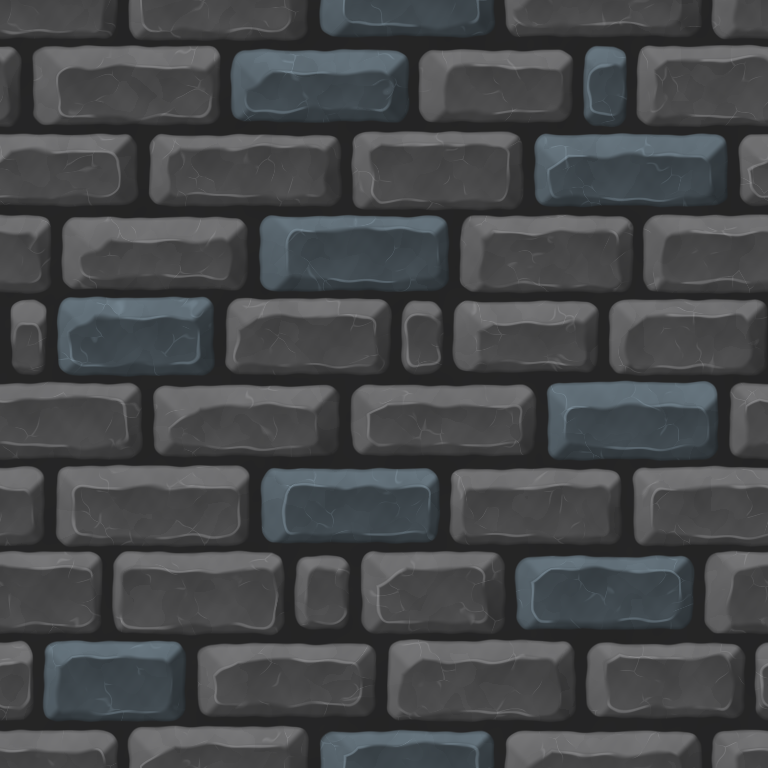
A Shadertoy shader for this texture:

```glsl
const float ROWS = 9.0;
const float SLOTS = 4.0;
const float HALF_JOINT = 0.0075;
const vec3 MORTAR = vec3(0.143, 0.143, 0.145);
const vec3 GREY = vec3(1.0, 1.0, 1.012);
const vec3 SLATE = vec3(0.87, 0.99, 1.07);

// Per course: joint phase, slot of the slate block, bit mask of pebble joints
const vec3 COURSES[9] = vec3[9](
    vec3(0.052, 1, 8), vec3(0.197, 2, 0), vec3(0.076, 1, 0),
    vec3(0.047, 0, 5), vec3(0.191, 2, 0), vec3(0.076, 1, 0),
    vec3(0.155, 2, 2), vec3(0.010, 0, 1), vec3(0.161, 1, 0));

struct Stone { vec2 pos; vec2 halfSize; float seed; float slate; float dist; };

float hash(vec2 p) {
    return fract(sin(dot(p, vec2(127.1, 311.7))) * 43758.5);
}

float waves(vec2 p, float seed) {
    p += seed * vec2(37.0, 53.0);
    float sum = sin(p.x + 1.3 * sin(p.y * 0.8 + seed * 6.0));
    sum += 0.5 * sin(2.1 * p.y + 1.3 * p.x + 1.2 * sin(p.x * 1.7));
    sum += 0.3 * sin(4.3 * p.x - 3.1 * p.y);
    return sum / 1.8;
}

// Cellular noise: gap between the two nearest cells, and the nearest cell's value
vec2 cells(vec2 p, float seed) {
    vec2 base = floor(p);
    float near = 9.0, next = 9.0, value = 0.0;
    for (int j = -1; j <= 1; j++)
    for (int i = -1; i <= 1; i++) {
        vec2 id = base + vec2(i, j);
        vec2 key = id + seed * 91.0;
        float d = length(id + vec2(hash(key), hash(key + 7.3)) - p);
        if (d < near) { next = near; near = d; value = hash(key + 3.7); }
        else next = min(next, d);
    }
    return vec2(next - near, value);
}

float roundBox(vec2 p, vec2 halfSize, float radius) {
    radius = min(radius, 0.8 * min(halfSize.x, halfSize.y));
    vec2 q = abs(p) - halfSize + radius;
    return length(max(q, 0.0)) + min(max(q.x, q.y), 0.0) - radius;
}

float jointAt(float row, float slot, float phase) {
    return phase + slot / SLOTS + 0.034 * (hash(vec2(row, mod(slot, SLOTS))) - 0.5);
}

float pebbleHalf(float row, float slot, float mask) {
    slot = mod(slot, SLOTS);
    float present = mod(floor(mask / exp2(slot)), 2.0);
    return present * mix(0.026, 0.045, hash(vec2(slot + 5.0, row)));
}

// Stone spanning left to right, with its wobbling outline distance
Stone makeStone(vec2 p, float left, float right, float seed, float slate) {
    float dx = p.x - 0.5 * (left + right);
    Stone s;
    s.pos = vec2(dx - round(dx), p.y);
    s.halfSize = vec2(0.5 * (right - left) - HALF_JOINT, mix(0.046, 0.0525, hash(vec2(seed, 2.0))));
    s.seed = seed;
    s.slate = slate;
    vec2 wobble = vec2(waves(s.pos * 65.0, seed), waves(s.pos.yx * 60.0, seed + 0.4));
    s.dist = roundBox(s.pos + 0.0018 * wobble, s.halfSize, 0.018);
    return s;
}

Stone nearestStone(vec2 p, float row, vec3 course) {
    Stone best;
    best.dist = 9.0;
    for (float slot = 0.0; slot < SLOTS; slot++) {
        float start = jointAt(row, slot, course.x);
        float end = jointAt(row, slot + 1.0, course.x);
        float gap = pebbleHalf(row, slot, course.z);
        float nextGap = pebbleHalf(row, slot + 1.0, course.z);
        float seed = hash(vec2(slot + 11.0, row + 3.0));
        Stone block = makeStone(p, start + gap, end - nextGap, seed, step(abs(slot - course.y), 0.5));
        if (block.dist < best.dist) best = block;
        if (gap > 0.0) {
            Stone pebble = makeStone(p, start - gap, start + gap, seed + 0.37, step(0.7, seed));
            if (pebble.dist < best.dist) best = pebble;
        }
    }
    return best;
}

vec3 shadeStone(Stone s, float px) {
    // Sunken face, offset to the lower right and cut at its upper left
    vec4 rnd = vec4(hash(vec2(s.seed, 3.0)), hash(vec2(s.seed, 4.0)), hash(vec2(s.seed, 5.0)), hash(vec2(s.seed, 6.0)));
    vec4 inset = mix(vec4(0.012, 0.009, 0.011, 0.016), vec4(0.036, 0.017, 0.028, 0.031), rnd);
    inset.xz *= min(1.0, s.halfSize.x / 0.07);
    vec2 e = s.pos - 0.5 * (inset.xy - inset.zw);
    vec2 h = s.halfSize - 0.5 * (inset.xy + inset.zw);
    vec2 warp = vec2(waves(s.pos * 48.0, s.seed + 0.2), waves(s.pos.yx * 42.0, s.seed + 0.7));
    vec2 q = e + 0.0045 * warp;
    float cut = dot(q - vec2(-h.x, h.y), normalize(vec2(-1.0, 1.5))) + 0.024 * rnd.z * min(1.0, h.x / 0.06);
    float face = max(roundBox(q, h, 0.014), cut);

    // Bevels lit from the upper left
    vec2 over = abs(e) - h;
    float side = mix(0.375, 0.225, step(0.0, e.x));
    float level = mix(0.255, 0.42, step(0.0, e.y));
    float bevel = mix(side, level, smoothstep(-0.007, 0.007, over.y - over.x));
    bevel += 0.025 * s.pos.y / s.halfSize.y;
    float inner = 0.277 - 0.022 * e.y / h.y;
    float softness = px + mix(0.0012, 0.004, 0.5 + 0.5 * waves(s.pos * 30.0, s.seed));
    float tone = mix(inner, bevel, smoothstep(-softness, softness, face));

    // Painted facets, broad mottling and hairline cracks
    vec2 facet = cells(s.pos * 34.0 + 0.5 * warp, s.seed);
    tone += 0.022 * (facet.y - 0.5) + 0.012 * waves(s.pos * 70.0, s.seed + 0.9);
    float crackMask = smoothstep(0.25, 0.7, waves(s.pos * 55.0, s.seed + 0.3));
    tone += 0.06 * crackMask * (1.0 - smoothstep(0.0, 0.05 + 34.0 * px, facet.x));

    // Chipped highlight on the face rim, worn shadow at the outline
    float rim = 1.0 - smoothstep(0.0004, 0.0014 + px, abs(face));
    tone += 0.13 * rim * smoothstep(-0.35, 0.5, waves(s.pos * 38.0, s.seed + 0.5));
    tone *= mix(0.82, 1.0, smoothstep(0.0, 0.005, -s.dist));
    return tone * mix(GREY, SLATE, s.slate);
}

void mainImage(out vec4 fragColor, in vec2 fragCoord) {
    vec2 uv = fragCoord / iResolution.xy;
    float px = 1.0 / iResolution.y;
    float down = 1.0 - uv.y;

    // Slightly uneven courses, counted from the top
    float course = down * ROWS - 0.508 + 0.04 * (1.0 - cos(6.28319 * (down - 0.1)));
    float row = mod(floor(course), ROWS);
    vec2 p = vec2(uv.x, (0.5 - fract(course)) / ROWS);

    Stone stone = nearestStone(p, row, COURSES[int(row)]);
    vec3 mortar = MORTAR * (1.0 + 0.03 * waves(uv * 6.28319 * 5.0, 0.0));
    float cover = 1.0 - smoothstep(-px, px, stone.dist);
    fragColor = vec4(mix(mortar, shadeStone(stone, px), cover), 1.0);
}
```
